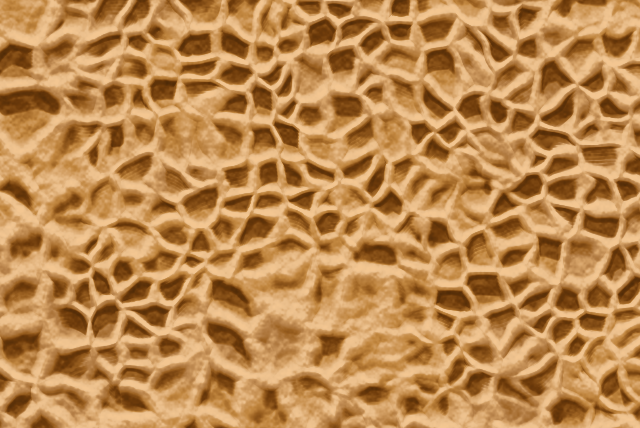
This texture is drawn by a WebGL 1 fragment shader. Its source:

```glsl
precision highp float;
// Weathered sandstone: winding pale rims around shaded ochre pits, lit from above.
uniform vec2 u_resolution;

// Colours, from deep shadow to lit rim
const vec3 SHADOW = vec3(0.43, 0.23, 0.04);
const vec3 UMBER  = vec3(0.61, 0.38, 0.13);
const vec3 OCHRE  = vec3(0.76, 0.53, 0.25);
const vec3 DUST   = vec3(0.71, 0.50, 0.28);
const vec3 SAND   = vec3(0.84, 0.64, 0.41);
const vec3 CREAM  = vec3(0.92, 0.75, 0.55);

// Sizes are in canvas heights; scales are features per canvas height
const float LARGE_PITS = 8.5;
const float SMALL_PITS = 14.0;
const float WARP = 0.055;
const float GRAIN_SCALE = 75.0;
const float GRAIN_HEIGHT = 0.13;
const vec2  SUN = vec2(-0.12, 1.0);
const float SUN_SLOPE = 9.0;
const float SHADOW_STEP = 0.008;
const float SLOPE_STEP = 0.004;

// Tone balance
const float BASE_TONE = 0.805;
const float RELIEF = 0.20;
const float CAVITY = 0.13;
const float CAST = 0.25;
const float SPECKLE = 0.10;

float hash(vec2 p) {
  return fract(sin(dot(p, vec2(127.1, 311.7))) * 43758.5453);
}

vec2 hash2(vec2 p) {
  return vec2(hash(p), hash(p + 57.3));
}

float noise(vec2 p) {
  vec2 i = floor(p), f = fract(p);
  f = f * f * (3.0 - 2.0 * f);
  return mix(mix(hash(i), hash(i + vec2(1, 0)), f.x),
             mix(hash(i + vec2(0, 1)), hash(i + vec2(1, 1)), f.x), f.y);
}

vec2 noise2(vec2 p) {
  return vec2(noise(p), noise(p + 31.7)) - 0.5;
}

// Depth of a field of rounded cells: 0 on the rims, up to 1 on the floors
float pits(vec2 p) {
  vec2 cell = floor(p), f = fract(p);
  float nearest = 8.0, second = 8.0, depth = 0.0;
  for (int y = -1; y <= 1; y++) {
    for (int x = -1; x <= 1; x++) {
      vec2 o = vec2(float(x), float(y));
      float d = length(o + 0.1 + 0.8 * hash2(cell + o) - f);
      if (d < nearest) {
        second = nearest;
        nearest = d;
        depth = mix(0.45, 1.0, hash(cell + o + 9.2));
      } else {
        second = min(second, d);
      }
    }
  }
  return depth * smoothstep(0.04, 0.5, second - nearest);
}

// Large relief: two pit sizes blended in patches, with lumpy rims
float relief(vec2 p) {
  vec2 q = p + WARP * noise2(p * 7.0) + 0.4 * WARP * noise2(p * 21.0);
  float patches = smoothstep(0.3, 0.7, noise(p * 3.5 + 4.0));
  float pit = mix(pits(q * LARGE_PITS), pits(q * SMALL_PITS + 17.0),
                  mix(0.15, 0.85, patches));
  return 1.0 - 1.15 * pit + 0.3 * (noise(p * 17.0 + 8.0) - 0.5);
}

float grain(vec2 p) {
  return 0.6 * noise(p * GRAIN_SCALE) + 0.4 * noise(p * GRAIN_SCALE * 2.1 + 5.0);
}

float surface(vec2 p) {
  return relief(p) + GRAIN_HEIGHT * grain(p);
}

// Shade of the taller rims that stand toward the sun
float castShadow(vec2 p, float ground) {
  float cover = 0.0;
  for (int i = 1; i <= 6; i++) {
    float t = float(i) * SHADOW_STEP;
    cover = max(cover, relief(p + SUN * t) - ground - SUN_SLOPE * t);
  }
  return smoothstep(0.02, 0.42, cover);
}

float between(float a, float b, float x) {
  return clamp((x - a) / (b - a), 0.0, 1.0);
}

vec3 stone(float tone, float dusty) {
  vec3 c = mix(SHADOW * 0.7, SHADOW, between(0.30, 0.43, tone));
  c = mix(c, UMBER, between(0.43, 0.61, tone));
  c = mix(c, mix(OCHRE, DUST, dusty), between(0.61, 0.74, tone));
  c = mix(c, SAND, between(0.74, 0.84, tone));
  c = mix(c, CREAM, between(0.84, 0.92, tone));
  return c * (1.0 + 0.6 * max(min(tone, 0.98) - 0.92, 0.0));
}

void main() {
  vec2 p = gl_FragCoord.xy / u_resolution.y;
  float ground = relief(p);
  vec2 e = SUN * SLOPE_STEP;
  float slope = (surface(p - e) - surface(p + e)) / (2.0 * SLOPE_STEP);
  float light = slope / (18.0 + abs(slope));

  float tone = BASE_TONE + RELIEF * light + CAVITY * (ground - 0.6);
  tone -= CAST * castShadow(p, ground);
  tone += SPECKLE * (grain(p * 1.3 + 2.0) - 0.5);

  float dusty = smoothstep(0.35, 0.65, noise(p * 5.0 + 20.0) + 0.3 * (ground - 0.6));
  gl_FragColor = vec4(stone(tone, dusty), 1.0);
}
```
